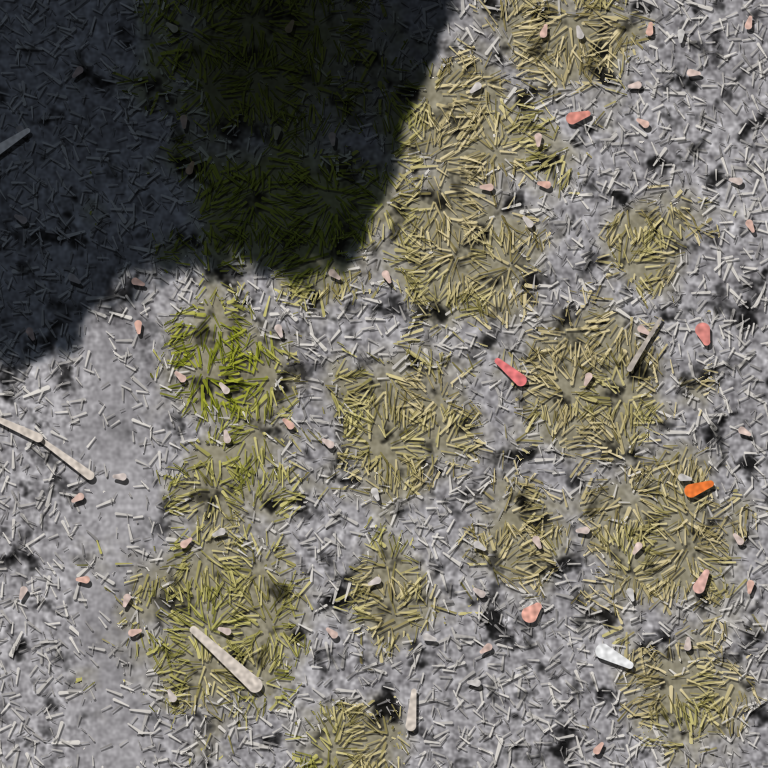
Give the GLSL for this texture, as a WebGL 2 fragment shader.

```glsl
#version 300 es
precision highp float;

uniform vec2 u_resolution;
out vec4 outColor;

vec3 hash3(vec2 p) {
  vec3 q = fract(p.xyx * vec3(0.1031, 0.1030, 0.0973));
  q += dot(q, q.yxz + 33.33);
  return fract((q.xxy + q.yzz) * q.zyx);
}

float gradientNoise(vec2 p) {
  vec2 i = floor(p), f = fract(p);
  vec2 u = f * f * f * (f * (f * 6.0 - 15.0) + 10.0);
  vec2 e = vec2(0.0, 1.0);
  float a = dot(hash3(i).xy * 2.0 - 1.0, f);
  float b = dot(hash3(i + e.yx).xy * 2.0 - 1.0, f - e.yx);
  float c = dot(hash3(i + e.xy).xy * 2.0 - 1.0, f - e.xy);
  float d = dot(hash3(i + e.yy).xy * 2.0 - 1.0, f - e.yy);
  return mix(mix(a, b, u.x), mix(c, d, u.x), u.y);
}

float fbm(vec2 p) {
  float sum = 0.0, amp = 0.8;
  for (int i = 0; i < 4; i++) {
    sum += amp * gradientNoise(p);
    p = mat2(1.6, 1.2, -1.2, 1.6) * p + 7.3;
    amp *= 0.55;
  }
  return sum;
}

// Soft coverage of a tapered capsule
float twig(vec2 p, vec2 a, vec2 b, float width) {
  vec2 ab = b - a;
  float h = clamp(dot(p - a, ab) / dot(ab, ab), 0.0, 1.0);
  float d = length(p - a - h * ab) - width * (1.0 - 0.5 * h);
  float px = 0.8 / min(u_resolution.x, u_resolution.y);
  return smoothstep(px, -px, d);
}

void layTwig(inout vec3 col, vec2 p, vec2 a, vec2 b, float width, vec3 tint) {
  col *= 1.0 - 0.65 * twig(p + vec2(-0.003, 0.006), a, b, width);
  col = mix(col, tint * (1.0 + 0.3 * gradientNoise(p * 150.0)), twig(p, a, b, width));
}

// Patches of grass: centre and radius
float grassCover(vec2 p) {
  vec3 patches[16] = vec3[16](
    vec3(0.30, 0.52, 0.085), vec3(0.37, 0.73, 0.13), vec3(0.34, 0.95, 0.14), vec3(0.61, 0.83, 0.11),
    vec3(0.73, 0.95, 0.09), vec3(0.60, 0.67, 0.11), vec3(0.52, 0.45, 0.10), vec3(0.31, 0.38, 0.08),
    vec3(0.29, 0.19, 0.12), vec3(0.51, 0.23, 0.06), vec3(0.68, 0.30, 0.07), vec3(0.77, 0.50, 0.11),
    vec3(0.86, 0.30, 0.11), vec3(0.90, 0.09, 0.08), vec3(0.85, 0.68, 0.06), vec3(0.45, 0.03, 0.07));
  float m = 0.0;
  for (int i = 0; i < 16; i++) {
    vec2 d = (p - patches[i].xy) / patches[i].z;
    m = max(m, exp(-0.8 * dot(d, d)));
  }
  return smoothstep(0.2, 0.8, m + 0.65 * fbm(p * 13.0));
}

// One layer of blades that radiate from tufts, or lie at random on bare soil
void strands(inout vec3 col, vec2 p, float n, float seed, float grass, float green, float path) {
  for (int k = 0; k < 9; k++) {
    vec2 cell = floor(p * n) + vec2(k % 3, k / 3) - 1.0;
    vec3 r = hash3(cell + seed * 17.0);
    vec3 s = hash3(cell + seed * 31.0 + 91.0);
    if (r.z > mix(0.55 - 0.4 * path, 0.95, grass)) continue;
    bool blade = s.x < grass;
    vec2 root = (cell + r.xy) / n;
    vec2 tuft = floor(root * 13.0);
    vec2 away = root - (tuft + 0.2 + 0.6 * hash3(tuft).xy) / 13.0;
    float angle = blade ? atan(away.y, away.x) + 1.4 * (s.z - 0.5) : 6.283 * s.z;
    vec2 tip = root + vec2(cos(angle), sin(angle)) * (blade ? 0.95 : 0.3 + 0.5 * s.y) / n;
    vec3 litter = mix(vec3(0.40, 0.39, 0.39), vec3(0.85, 0.83, 0.80), s.y);
    vec3 straw = mix(vec3(0.42, 0.38, 0.22), vec3(0.86, 0.80, 0.63), s.y);
    vec3 fresh = mix(vec3(0.30, 0.34, 0.06), vec3(0.66, 0.67, 0.24), s.y);
    vec3 tint = blade ? mix(straw, fresh, green) : litter;
    float width = (0.035 + 0.04 * s.y) / n;
    col *= 1.0 - 0.4 * twig(p + vec2(-0.0015, 0.003), root, tip, width);
    col = mix(col, tint, 0.9 * twig(p, root, tip, width));
  }
}

void main() {
  vec2 p = gl_FragCoord.xy / u_resolution;
  float broad = fbm(p * 9.0 + 3.0);

  // Tree shade, grass and footpath masks
  float edge = 0.52 + 0.12 * smoothstep(0.02, 0.2, p.x) + 0.40 * smoothstep(0.43, 0.64, p.x);
  float shade = smoothstep(-0.025, 0.03, p.y - edge + 0.07 * fbm(p * 17.0));
  float grass = grassCover(p);
  vec2 lush = (p - vec2(0.29, 0.515)) / vec2(0.09, 0.06);
  float green = clamp(exp(-dot(lush, lush)) + 0.8 * shade + 0.7 * broad
    + 0.4 * smoothstep(0.75, 0.2, p.x), 0.0, 1.0);
  float path = exp(-pow((p.x - 0.15 - 0.06 * broad) / 0.06, 2.0)) * smoothstep(0.66, 0.52, p.y);

  // Gritty soil with dark hollows
  float grit = gradientNoise(p * 75.0) + 0.9 * gradientNoise(p * 170.0 + 5.0);
  vec3 col = vec3(0.57, 0.56, 0.57) + 0.14 * broad + 0.25 * grit * (1.0 - 0.5 * path);
  col = mix(col, vec3(0.50, 0.47, 0.34), 0.6 * grass);
  float hollow = smoothstep(0.08, 0.42, fbm(p * 21.0 + 11.0)) * (1.0 - 0.8 * path);
  col *= 1.0 - 0.8 * hollow;

  // Litter and blades, coarse below and fine above
  for (int i = 0; i < 8; i++) {
    float layer = float(i);
    strands(col, p, 24.0 + 4.5 * layer, layer + 1.0, grass, green, path);
  }
  col *= 1.0 - 0.55 * smoothstep(0.18, 0.5, fbm(p * 24.0 + 29.0)) * (1.0 - path);

  // Scattered pale chips and leaves
  vec2 chipCell = floor(p * 15.0);
  vec3 chip = hash3(chipCell + 53.0);
  vec2 chipAt = (chipCell + 0.3 + 0.4 * chip.xy) / 15.0;
  vec2 chipDir = 0.011 * vec2(cos(chip.z * 40.0), sin(chip.z * 40.0));
  if (chip.z < 0.3)
    layTwig(col, p, chipAt, chipAt + chipDir, 0.005, mix(vec3(0.72, 0.71, 0.70), vec3(0.80, 0.64, 0.58), chip.x));

  // Larger sticks
  vec3 wood = vec3(0.76, 0.72, 0.68);
  layTwig(col, p, vec2(0.117, 0.381), vec2(0.05, 0.43), 0.006, wood);
  layTwig(col, p, vec2(0.05, 0.43), vec2(-0.02, 0.462), 0.006, wood);
  layTwig(col, p, vec2(0.332, 0.108), vec2(0.252, 0.18), 0.010, wood);
  layTwig(col, p, vec2(0.785, 0.152), vec2(0.82, 0.134), 0.010, vec3(0.84));
  layTwig(col, p, vec2(0.535, 0.055), vec2(0.539, 0.10), 0.007, wood);
  layTwig(col, p, vec2(-0.01, 0.80), vec2(0.036, 0.83), 0.007, wood * 1.5);
  layTwig(col, p, vec2(0.82, 0.52), vec2(0.86, 0.585), 0.004, wood * 0.85);

  // Fallen coloured leaves
  layTwig(col, p, vec2(0.678, 0.505), vec2(0.648, 0.53), 0.008, vec3(0.82, 0.45, 0.45));
  layTwig(col, p, vec2(0.90, 0.361), vec2(0.925, 0.37), 0.009, vec3(0.85, 0.45, 0.22));
  layTwig(col, p, vec2(0.915, 0.57), vec2(0.92, 0.555), 0.010, vec3(0.78, 0.50, 0.47));
  layTwig(col, p, vec2(0.69, 0.20), vec2(0.70, 0.21), 0.011, vec3(0.83, 0.62, 0.56));
  layTwig(col, p, vec2(0.91, 0.235), vec2(0.92, 0.255), 0.008, vec3(0.80, 0.64, 0.60));
  layTwig(col, p, vec2(0.745, 0.846), vec2(0.765, 0.852), 0.008, vec3(0.78, 0.52, 0.47));

  // Cool shade, deepest over the thick grass
  vec3 dim = mix(vec3(0.25, 0.28, 0.32), vec3(0.22, 0.26, 0.24), grass);
  dim *= 1.0 - 0.3 * smoothstep(0.2, 0.3, p.x) * smoothstep(0.75, 0.9, p.y);
  col *= mix(vec3(1.06), dim, shade);
  outColor = vec4(clamp(col, 0.0, 1.0), 1.0);
}
```
